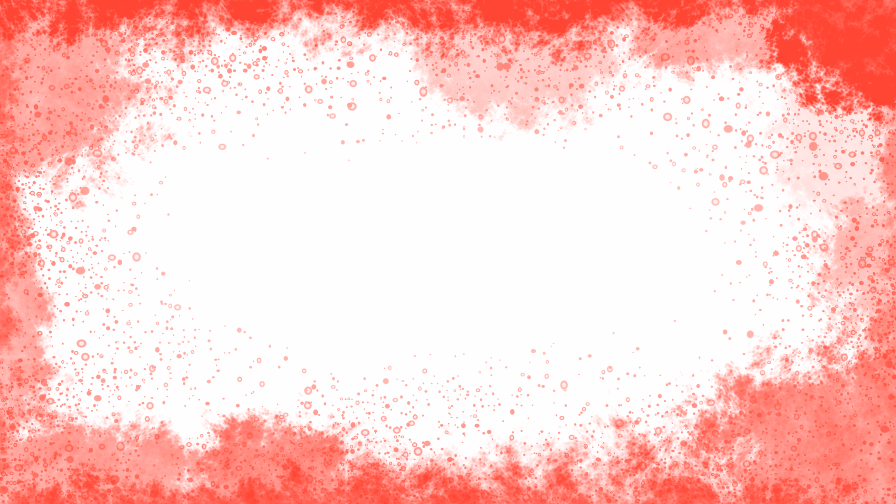
Give the GLSL for this background, as a Shadertoy shader.

```glsl
#define PAPER vec3(1.0, 0.995, 0.995)
#define INK vec3(1.0, 0.27, 0.20)
#define ASPECT (16.0 / 9.0)
#define GRAIN_SCALE 9.0
#define GRAIN_CONTRAST 3.0
#define TEAR 0.75
#define MOTTLE 0.36
#define SPECKLE_REACH 0.31
#define SPECKLE_AMOUNT 0.85

vec2 hash2(vec2 p) {
    vec3 q = fract(p.xyx * vec3(0.1031, 0.1030, 0.0973));
    q += dot(q, q.yzx + 33.33);
    return fract((q.xx + q.yz) * q.zy);
}

// Cellular noise: distance to the nearest scattered point
float cellular(vec2 p) {
    vec2 cell = floor(p), f = fract(p);
    float nearest = 2.0;
    for (int j = -1; j <= 1; j++)
    for (int i = -1; i <= 1; i++) {
        vec2 o = vec2(i, j);
        vec2 d = o + hash2(cell + o + 200.0) - f;
        nearest = min(nearest, dot(d, d));
    }
    return sqrt(nearest);
}

// Layered cells, centred on zero
float pigmentGrain(vec2 p) {
    float sum = 0.0, weight = 0.0, gain = 1.0;
    p = p * GRAIN_SCALE + 0.08 * sin(p.yx * 31.0 + sin(p * 17.0));
    for (int i = 0; i < 5; i++) {
        sum += gain * (0.52 - cellular(p));
        weight += gain;
        gain *= 0.8;
        p = mat2(1.6, 1.3, -1.3, 1.6) * p + 7.3;
    }
    return GRAIN_CONTRAST * sum / weight;
}

// Flat patch of wash with a torn rim
float wash(vec2 p, vec2 centre, vec2 radius, float strength, float grain) {
    float inside = 1.0 - length((p - centre) / radius);
    return strength * smoothstep(0.0, 0.35, inside + 0.5 * TEAR * grain);
}

// Ink bleeding inward from one side
float bleed(float dist, float depth, float grain) {
    return smoothstep(0.0, 1.25, 1.0 - dist / depth + TEAR * grain);
}

// 1 at the frame, 0 at the limit of the spatter
float frameCloseness(vec2 p) {
    vec2 d = max(min(p, vec2(ASPECT, 1.0) - p), 0.001);
    float dist = inversesqrt(dot(1.0 / d, 1.0 / d));
    return clamp(1.0 - dist / SPECKLE_REACH, 0.0, 1.0);
}

// Scattered droplets, some solid and some hollow
float speckles(vec2 p, float scale, float hollowShare) {
    vec2 q = p * scale, cell = floor(q);
    float soft = max(0.05, 0.6 * scale / iResolution.y), ink = 0.0;
    for (int j = -1; j <= 1; j++)
    for (int i = -1; i <= 1; i++) {
        vec2 id = cell + vec2(i, j);
        vec2 place = hash2(id + 40.0 + scale), kind = hash2(id + 310.0 + scale);
        vec2 centre = id + 0.1 + 0.8 * place;
        vec2 world = centre / scale;
        float near = frameCloseness(world);
        float cluster = 0.75 + 0.4 * sin(world.x * 9.0 + 2.0 * sin(world.y * 13.0));
        float present = step(kind.x + 0.03, SPECKLE_AMOUNT * near * cluster);
        float radius = mix(0.12, 0.29, kind.y * kind.y);
        vec2 d = (q - centre) * mix(vec2(0.88, 1.12), vec2(1.12, 0.88), place.x);
        float r = length(d);
        float drop = 1.0 - smoothstep(radius - soft, radius + soft, r);
        float hole = 1.0 - smoothstep(radius * 0.3, radius * 0.8, r);
        drop *= 1.0 - 0.8 * hole * step(place.y, hollowShare);
        ink = max(ink, present * drop * mix(0.25, 0.95, sqrt(near)));
    }
    return ink;
}

void mainImage(out vec4 fragColor, in vec2 fragCoord) {
    vec2 p = fragCoord / iResolution.xy * vec2(ASPECT, 1.0);
    float grain = pigmentGrain(p);

    // Uneven bleed along the four sides
    float topDepth = 0.105 + 0.025 * sin(p.x * 7.0 + 0.6);
    float lowDepth = 0.125 + 0.025 * sin(p.x * 9.0 + 2.4);
    float sideDepth = 0.075 + 0.025 * cos((p.y - 0.3) * 9.0);
    float ink = 0.90 * bleed(1.0 - p.y, topDepth, grain);
    ink = max(ink, 0.72 * bleed(p.y, lowDepth, grain));
    ink = max(ink, 0.62 * bleed(p.x, sideDepth, grain));
    ink = max(ink, 0.50 * bleed(ASPECT - p.x, sideDepth, grain));

    // Broad washes: upper side, right side, lower side, left side
    ink = max(ink, wash(p, vec2(0.04, 0.86), vec2(0.27, 0.24), 0.42, grain));
    ink = max(ink, wash(p, vec2(1.04, 0.93), vec2(0.24, 0.17), 0.24, grain));
    ink = max(ink, wash(p, vec2(1.42, 0.97), vec2(0.22, 0.12), 0.40, grain));
    ink = max(ink, wash(p, vec2(1.76, 0.99), vec2(0.27, 0.22), 0.90, grain));
    ink = max(ink, wash(p, vec2(1.72, 0.74), vec2(0.20, 0.18), 0.12, grain));
    ink = max(ink, wash(p, vec2(1.80, 0.48), vec2(0.18, 0.16), 0.32, grain));
    ink = max(ink, wash(p, vec2(1.72, 0.08), vec2(0.36, 0.24), 0.56, grain));
    ink = max(ink, wash(p, vec2(0.10, 0.03), vec2(0.40, 0.14), 0.46, grain));
    ink = max(ink, wash(p, vec2(0.55, 0.01), vec2(0.18, 0.18), 0.56, grain));
    ink = max(ink, wash(p, vec2(0.00, 0.33), vec2(0.10, 0.25), 0.42, grain));
    ink = clamp(ink * (1.0 + MOTTLE * grain), 0.0, 1.0);

    // Droplets from large rings to fine spray
    float spray = 0.75 * speckles(p, 32.0, 0.75);
    spray = max(spray, 0.85 * speckles(p, 54.0, 0.35));
    spray = max(spray, 0.80 * speckles(p, 95.0, 0.0));
    ink = 1.0 - (1.0 - ink) * (1.0 - 0.85 * spray);

    fragColor = vec4(mix(PAPER, INK, ink), 1.0);
}
```
